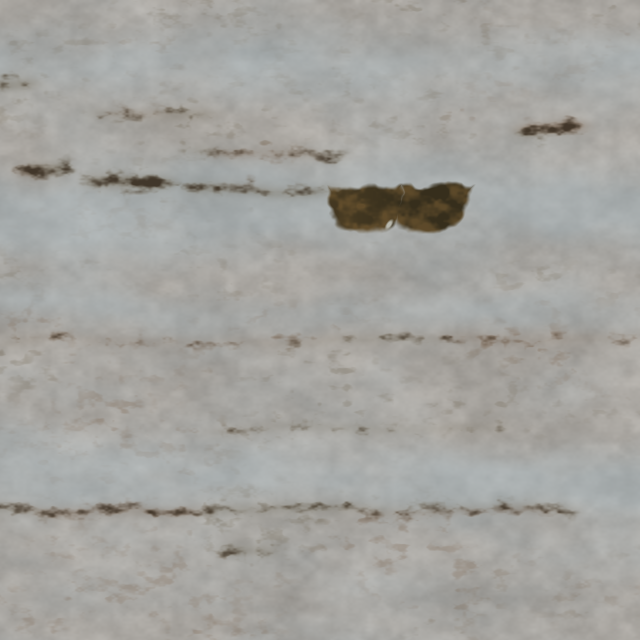
This texture is drawn by a WebGL 2 fragment shader. Its source:

```glsl
#version 300 es
precision highp float;
// Pale banded marble with rusty horizontal seams, faint flecks and one brown mineral pocket.

uniform vec2 u_resolution;
out vec4 fragColor;

const vec3 COOL_STONE = vec3(0.662, 0.684, 0.687);
const vec3 WARM_STONE = vec3(0.660, 0.647, 0.626);
const vec3 RUST = vec3(0.47, 0.37, 0.28);
const vec3 OLIVE = vec3(0.43, 0.39, 0.31);
const vec3 DARK_STAIN = vec3(0.22, 0.175, 0.125);
const vec3 POCKET_DARK = vec3(0.21, 0.18, 0.11);
const vec3 POCKET_LIGHT = vec3(0.38, 0.30, 0.17);
const vec3 GLINT = vec3(0.72, 0.72, 0.68);

// Cool bands: heights, half widths and strengths
const vec4 COOL_Y = vec4(0.90, 0.67, 0.52, 0.25);
const vec4 COOL_WIDTH = vec4(0.050, 0.065, 0.030, 0.055);
const vec4 COOL_GAIN = vec4(0.9, 0.95, 0.6, 0.95);

// Seams: height, left end, right end, strength
const int SEAM_COUNT = 11;
const vec4 SEAMS[SEAM_COUNT] = vec4[](
  vec4(0.873, -0.10, 0.08, 0.90), vec4(0.824, 0.11, 0.36, 0.46),
  vec4(0.798, 0.78, 0.94, 0.88), vec4(0.760, 0.27, 0.56, 0.42),
  vec4(0.731, 0.01, 0.13, 1.10), vec4(0.720, 0.11, 0.30, 0.88),
  vec4(0.703, 0.26, 0.56, 0.70), vec4(0.468, -0.10, 1.10, 0.27),
  vec4(0.330, 0.30, 0.82, 0.30), vec4(0.202, -0.10, 0.92, 0.52),
  vec4(0.135, 0.32, 0.46, 0.55));
const float SEAM_WIDTH = 0.009;
const float HALO_WIDTH = 0.026;
const float STAIN_START = 0.64;
const float STAIN_FULL = 1.12;
const vec2 FLECK_SCALE = vec2(46.0, 76.0);
const float FLECK_OPACITY = 0.30;

// Pocket: first lobe centre, step to the next, lobe radii, flat top
const vec2 LOBE_CENTRE = vec2(0.571, 0.692);
const float LOBE_STEP = 0.106;
const vec2 LOBE_RADII = vec2(0.056, 0.053);
const float POCKET_TOP = 0.708;

float hash(vec2 p) {
  return fract(sin(dot(p, vec2(127.1, 311.7))) * 43758.5453);
}

float noise(vec2 p) {
  vec2 cell = floor(p), f = fract(p);
  f = f * f * (3.0 - 2.0 * f);
  float low = mix(hash(cell), hash(cell + vec2(1, 0)), f.x);
  float high = mix(hash(cell + vec2(0, 1)), hash(cell + vec2(1, 1)), f.x);
  return mix(low, high, f.y);
}

float fbm(vec2 p) {
  float sum = 0.0, gain = 0.5;
  for (int i = 0; i < 3; i++) {
    sum += gain * noise(p);
    p = p * 2.03 + vec2(17.3, 9.1);
    gain *= 0.5;
  }
  return sum / 0.875;
}

// Amount of staining that the seams bring to a point
float seamStain(vec2 p) {
  float stain = 0.0;
  for (int i = 0; i < SEAM_COUNT; i++) {
    vec4 seam = SEAMS[i];
    float wobble = 0.012 * (noise(vec2(p.x * 11.0, float(i) * 7.0)) - 0.5);
    float dy = p.y - seam.x - wobble;
    float span = smoothstep(seam.y, seam.y + 0.05, p.x)
               * (1.0 - smoothstep(seam.z - 0.05, seam.z, p.x));
    float breakup = 0.55 + 0.9 * fbm(vec2(p.x * 17.0, float(i) * 5.0 + 2.0));
    float core = 0.46 * breakup * exp(-pow(dy / SEAM_WIDTH, 2.0));
    float halo = 0.14 * exp(-pow(dy / HALO_WIDTH, 2.0));
    stain = max(stain, seam.w * span * (core + halo));
  }
  return stain;
}

// Signed distance, roughly, to the two-lobed pocket
float pocketDistance(vec2 p) {
  p += 0.018 * (vec2(fbm(p * 38.0), fbm(p * 38.0 + 40.0)) - 0.5);
  float d = 1.0;
  for (int i = 0; i < 2; i++) {
    vec2 q = (p - LOBE_CENTRE - vec2(LOBE_STEP * float(i), 0.0)) / LOBE_RADII;
    q.x -= 0.3 * q.y * float(i);
    float radius = pow(dot(abs(q), q * q), 1.0 / 3.0);
    d = min(d, (radius - 1.0) * LOBE_RADII.y);
  }
  return max(d, p.y - POCKET_TOP);
}

void main() {
  vec2 p = gl_FragCoord.xy / u_resolution;

  // Soft cool and warm bands
  float bandY = p.y + 0.06 * (fbm(p * vec2(2.5, 7.0)) - 0.5);
  vec4 offset = (bandY - COOL_Y) / COOL_WIDTH;
  float cool = dot(exp(-offset * offset), COOL_GAIN);
  cool = clamp(cool + 1.1 * (fbm(p * vec2(7.0, 15.0) + 5.0) - 0.45), 0.0, 1.0);
  vec3 color = mix(WARM_STONE, COOL_STONE, cool);

  // Cloudy mottling and fine grain
  color += 0.10 * (fbm(p * vec2(9.0, 16.0) + 31.0) - 0.5);
  color += 0.10 * (fbm(p * vec2(50.0, 60.0) + 71.0) - 0.5) * (1.0 - 0.45 * cool);

  // Faint flecks in the warm stone, with drifting hue
  float grain = fbm(p * FLECK_SCALE);
  float hue = smoothstep(0.35, 0.65, noise(p * vec2(5.0, 12.0) + 3.0));
  vec3 paleStain = mix(RUST, OLIVE, hue);
  float patches = smoothstep(0.3, 0.7, fbm(p * vec2(6.0, 11.0) + 53.0));
  float fleck = smoothstep(0.56, 0.82, grain) * (1.0 - 0.75 * cool) * patches;
  color = mix(color, paleStain, FLECK_OPACITY * fleck);

  // Seam stains: a soft tint with broken dark cores
  float seam = seamStain(p);
  color = mix(color, paleStain, min(0.7 * seam, 0.35));
  float density = 0.5 + 0.85 * (grain - 0.5) + seam;
  float stain = smoothstep(STAIN_START, STAIN_FULL, density) * smoothstep(0.0, 0.12, seam);
  color = mix(color, mix(paleStain, DARK_STAIN, stain), 0.9 * stain);

  // Mineral pocket with ochre mottling and a small glint
  float pocket = 1.0 - smoothstep(-0.005, 0.004, pocketDistance(p));
  float ochre = smoothstep(0.3, 0.75, fbm(p * vec2(42.0, 50.0) + 13.0));
  ochre = clamp(ochre + 0.4 * smoothstep(0.66, 0.54, p.x) - 0.1, 0.0, 1.0);
  color = mix(color, mix(POCKET_DARK, POCKET_LIGHT, ochre), pocket);
  vec2 glintOffset = p - vec2(0.608, 0.649);
  glintOffset.x -= 0.5 * glintOffset.y;
  float glint = 1.0 - smoothstep(0.4, 1.3, length(glintOffset / vec2(0.005, 0.008)));
  color = mix(color, GLINT, glint);

  fragColor = vec4(color, 1.0);
}
```
